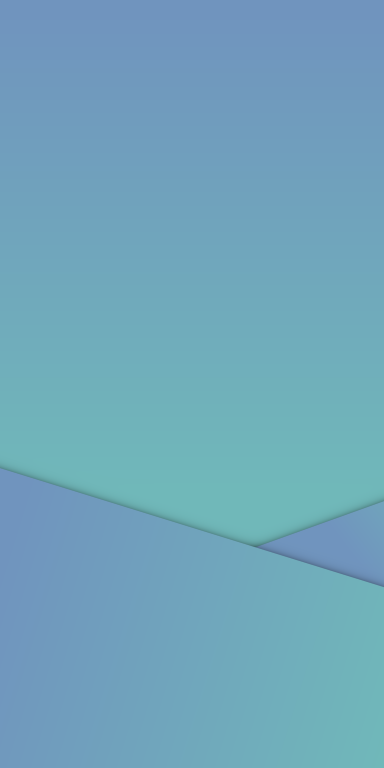
This background is drawn by a Shadertoy shader. Its source:

```glsl
#define BLUE vec3(0.440, 0.582, 0.745)
#define TEAL vec3(0.440, 0.722, 0.727)
#define FRONT_EDGE vec2(0.781, -0.310)
#define BACK_EDGE vec2(0.336, 0.359)
#define SHADOW_WIDTH 0.011
#define SHADOW_DEPTH 0.27

// Signed distance above the line y = edge.x + edge.y * x
float heightAbove(vec2 p, vec2 edge) {
    return (p.y - edge.x - edge.y * p.x) / sqrt(1.0 + edge.y * edge.y);
}

// Blue to teal along a direction, between two positions
vec3 ramp(vec2 p, vec2 direction, float start, float end) {
    float t = (dot(p, normalize(direction)) - start) / (end - start);
    return mix(BLUE, TEAL, clamp(t, 0.0, 1.0));
}

// Lays a paper sheet below an edge, with a soft shadow above it
vec3 laySheet(vec3 under, vec3 sheet, float d, float pixel) {
    float falloff = max(d, 0.0) / SHADOW_WIDTH;
    vec3 shaded = under * (1.0 - SHADOW_DEPTH * exp(-falloff * 1.3));
    return mix(sheet, shaded, smoothstep(-0.7 * pixel, 0.7 * pixel, d));
}

void mainImage(out vec4 fragColor, in vec2 fragCoord) {
    // Canvas width is one unit
    vec2 p = fragCoord / iResolution.x;
    float pixel = 1.0 / iResolution.x;

    // Sky gradient, falling from blue to teal
    vec3 color = ramp(p, vec2(0.0, -1.0), -1.95, -0.72);

    // Back sheet on the right
    vec3 backSheet = ramp(p, vec2(0.8, 0.6), 1.07, 1.42);
    color = laySheet(color, backSheet, heightAbove(p, BACK_EDGE), pixel);

    // Front sheet across the bottom
    vec3 frontSheet = ramp(p, vec2(1.0, FRONT_EDGE.y), -0.14, 0.95);
    color = laySheet(color, frontSheet, heightAbove(p, FRONT_EDGE), pixel);

    fragColor = vec4(color, 1.0);
}
```
